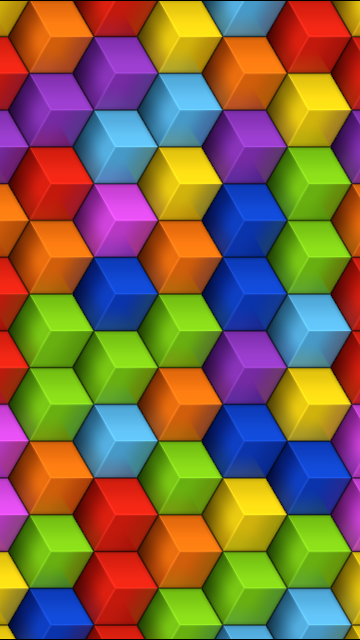
Give the GLSL for this pattern, as a Shadertoy shader.

```glsl
#define ROWS 8.7            // cubes down the canvas
#define ORIGIN vec2(0.0, 0.147)
#define STRETCH 0.988       // horizontal fit of the hexagons
#define PERIOD ivec2(6, 9)  // cells before the colours recur
#define SEAM 0.008
#define SEAM_DARK 0.42
#define EDGE_GLOW 0.13
#define BOUNCE 0.22
#define RIM 0.0016

const vec2 LATTICE = vec2(1.7320508, 1.0);

// Colours with the number of cells each one fills
const vec3 PALETTE[8] = vec3[8](
    vec3(0.54, 0.86, 0.10), vec3(1.00, 0.49, 0.07),
    vec3(0.94, 0.15, 0.08), vec3(1.00, 0.87, 0.08),
    vec3(0.38, 0.76, 0.96), vec3(0.07, 0.29, 0.84),
    vec3(0.60, 0.24, 0.80), vec3(0.89, 0.31, 0.94));
const int SHARE[8] = int[8](10, 8, 8, 7, 6, 6, 5, 4);

// Cubic permutation modulo a prime: scattered, yet keeps the shares
int cellHash(vec2 cell) {
    vec2 wrapped = mod(floor(cell + 0.25), vec2(PERIOD));
    int n = int(wrapped.x) * PERIOD.y + int(wrapped.y);
    return (17 * n * n * n) % 53;
}

vec3 cubeColor(vec2 cell) {
    int rank = cellHash(cell), pick = 0;
    for (int i = 0; i < 7; i++) {
        rank -= SHARE[i];
        if (rank >= 0) pick = i + 1;
        else break;
    }
    return PALETTE[pick];
}

// Darkens while keeping the shadow saturated
vec3 shade(vec3 color, float light) {
    return pow(color, vec3(1.0 + 0.7 * max(1.0 - light, 0.0))) * light;
}

// Centre of the nearest flat-topped hexagon of height one
vec2 hexCenter(vec2 p) {
    vec2 a = LATTICE * floor(p / LATTICE + 0.5);
    vec2 b = LATTICE * (floor(p / LATTICE) + 0.5);
    return dot(p - a, p - a) < dot(p - b, p - b) ? a : b;
}

void mainImage(out vec4 fragColor, in vec2 fragCoord) {
    float px = ROWS / iResolution.y;
    vec2 p = (fragCoord - 0.5 * iResolution.xy) * px + ORIGIN;
    p.x *= STRETCH;

    vec2 center = hexCenter(p);
    vec2 d = p - center;
    vec2 cell = vec2(floor(center.x / (0.5 * LATTICE.x) + 0.5), center.y);
    vec3 base = cubeColor(cell);

    // Projections on the three cube axes: right, upper left, lower left
    vec3 axis = vec3(d.x, dot(d, vec2(-0.5, 0.8660254)),
                     dot(d, vec2(-0.5, -0.8660254)));
    vec3 k = axis / 0.8660254;
    vec2 topUV = k.xy - k.z;
    vec2 leftUV = k.yz - k.x;
    vec2 lowUV = k.xz - k.y;

    // Top face: bright, fading slightly to the back
    vec3 top = shade(base, mix(1.03, 0.88, smoothstep(0.1, 1.0, topUV.y)));

    // Left face: falls into the shadow of its neighbours
    float gloom = smoothstep(0.15, 1.05, leftUV.x);
    float corner = smoothstep(0.3, 1.0, leftUV.y);
    vec3 left = shade(base, 0.92 - 0.42 * gloom - 0.18 * corner);
    left = mix(left, 0.5 * cubeColor(cell + vec2(-1.0, -0.5)),
               BOUNCE * corner * (1.0 - gloom));

    // Lower face: dim, with light bounced from the two cubes it faces
    vec3 low = shade(base, 0.82 - 0.12 * smoothstep(0.2, 1.0, lowUV.x));
    vec3 below = cubeColor(cell - vec2(0.0, 1.0));
    vec3 beside = cubeColor(cell + vec2(1.0, -0.5));
    float side = smoothstep(-0.04, 0.04, lowUV.x - lowUV.y);
    float reach = smoothstep(0.25, 1.0, max(lowUV.x, lowUV.y));
    low = mix(low, 0.65 * mix(below, beside, side), BOUNCE * reach);

    // Blend the faces over one soft pixel
    vec3 face = vec3(min(topUV.x, topUV.y), min(leftUV.x, leftUV.y),
                     min(lowUV.x, lowUV.y));
    vec3 weight = smoothstep(-px, px, face);
    vec3 color = (top * weight.x + left * weight.y + low * weight.z)
               / max(weight.x + weight.y + weight.z, 0.001);

    // Worn light along the three front edges
    float ridge = max(max(face.x, face.y), face.z) * 0.5;
    float glow = 1.0 - smoothstep(0.0, 0.012 + px, ridge);
    color += EDGE_GLOW * glow * (0.4 * base + 0.3);

    // Thin dark seams and soft contact shadow between cubes
    vec2 q = abs(d);
    float border = 0.5 - max(q.y, dot(q, vec2(0.8660254, 0.5)));
    color *= mix(0.88, 1.0, smoothstep(0.0, 0.07, border));
    color *= mix(SEAM_DARK, 1.0, smoothstep(0.0, SEAM + px, border));

    // Black rim at the top and bottom
    float y = fragCoord.y / iResolution.y;
    float soft = 0.5 / iResolution.y;
    color *= smoothstep(RIM - soft, RIM + soft, min(y, 1.0 - y));

    fragColor = vec4(clamp(color, 0.0, 1.0), 1.0);
}
```
